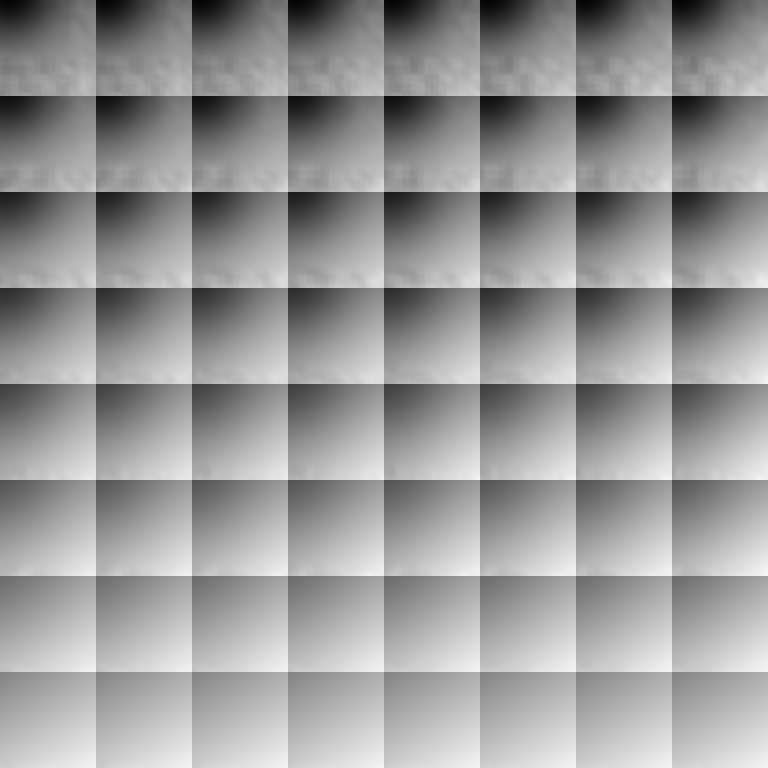
Reproduce this pattern procedurally as a Shadertoy shader.

```glsl
// Eight by eight grid of grey gradient tiles, dark and worn at the top, pale and smooth below.

vec2 hashGradient(vec2 cell) {
    float angle = 6.2832 * fract(sin(dot(cell, vec2(127.1, 311.7))) * 43758.5);
    return vec2(cos(angle), sin(angle));
}

float gradientNoise(vec2 p) {
    vec2 cell = floor(p), f = fract(p);
    vec2 u = f * f * f * (f * (f * 6.0 - 15.0) + 10.0);
    float low = mix(dot(hashGradient(cell), f),
                    dot(hashGradient(cell + vec2(1, 0)), f - vec2(1, 0)), u.x);
    float high = mix(dot(hashGradient(cell + vec2(0, 1)), f - vec2(0, 1)),
                     dot(hashGradient(cell + vec2(1, 1)), f - vec2(1, 1)), u.x);
    return mix(low, high, u.y);
}

// Rounds coordinates toward block centres, leaving soft steps between them
vec2 softBlocks(vec2 p) {
    return floor(p) + smoothstep(0.2, 0.8, fract(p));
}

// Smooth shading with a round shadow; p runs right and down inside the tile
float tileShade(vec2 p, float row, float column) {
    vec2 q = mix(p, 1.0 - (1.0 - p) * (1.0 - p), vec2(0.0, 0.35 * (1.0 - row)));
    float top = mix(mix(0.40, 0.51, row), mix(0.46, 0.68, row), q.x);
    float bottom = mix(mix(0.57, 0.80, row), mix(0.71, 0.96, row), q.x);
    float base = mix(top, bottom, q.y) + 0.11 * column * p.x * p.y * (1.0 - row);
    base += 0.07 * p.x * p.y * sin(3.1416 * row);
    vec2 fromShadow = (p - vec2(0.11 * (1.0 - row), -0.02)) / mix(vec2(0.48, 0.46), vec2(0.75), row);
    float depth = 0.39 * (1.0 - pow(row, 1.5));
    return base - depth * exp(-dot(fromShadow, fromShadow));
}

// Blocky mottling with faint slants along the bottom and upper right of the tile
float tileWear(vec2 p, vec2 tile, float row) {
    float start = mix(0.45, 0.85, sqrt(row)) + 0.08 * p.x;
    float lower = smoothstep(start, start + 0.2, p.y);
    float corner = smoothstep(0.8, 1.4, p.x + 0.6 * (1.0 - p.y)) * (1.0 - smoothstep(0.0, 0.35, row));
    vec2 seed = tile * vec2(0.19, 3.37);
    float slanted = gradientNoise(vec2(p.x - p.y, 0.7 * (p.x + p.y)) * 6.0 + seed);
    float blocky = gradientNoise(softBlocks(p * vec2(13.0, 11.0)) * 0.41 + seed + 31.0);
    float mottle = mix(blocky, slanted, 0.5 * smoothstep(0.2, 0.7, p.x));
    return 0.14 * mottle * max(lower, 0.6 * corner) * (1.0 - 0.6 * row);
}

float gridShade(vec2 uv) {
    vec2 grid = vec2(uv.x, 1.0 - uv.y) * 8.0;
    vec2 tile = floor(grid), p = fract(grid);
    float row = tile.y / 7.0, column = tile.x / 7.0;
    return tileShade(p, row, column) + tileWear(p, tile, row);
}

void mainImage(out vec4 fragColor, in vec2 fragCoord) {
    // Average four subsamples to smooth tile borders
    float shade = 0.0;
    for (int i = 0; i < 4; i++) {
        vec2 offset = vec2(i % 2, i / 2) * 0.5 - 0.25;
        shade += 0.25 * gridShade((fragCoord + offset) / iResolution.xy);
    }
    fragColor = vec4(vec3(clamp(shade, 0.0, 1.0)), 1.0);
}
```
